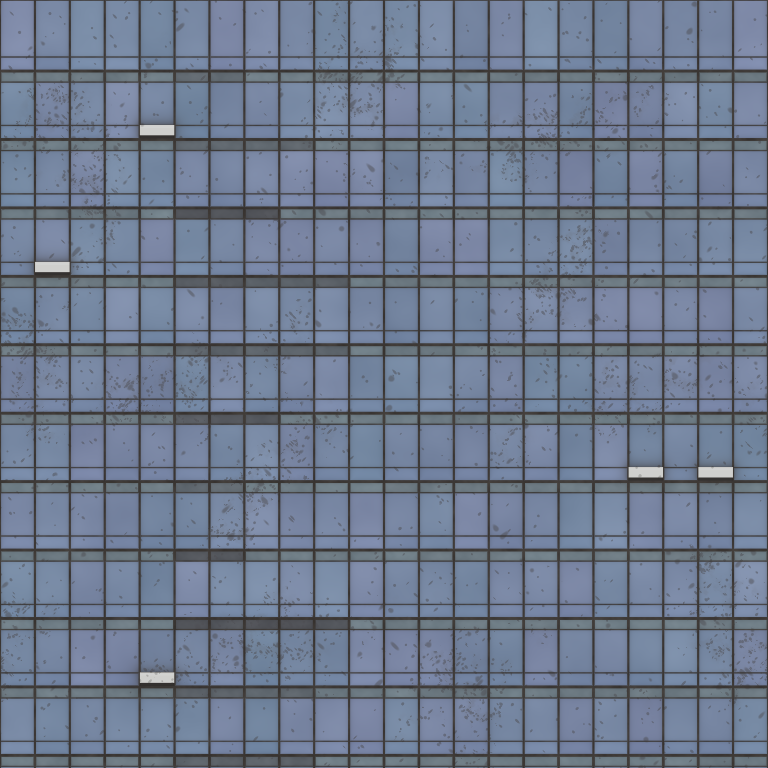
Give the GLSL for this texture, as a Shadertoy shader.

```glsl
// A weathered curtain wall: 22 columns of blue glass over 11 storeys, each with
// a sill strip, a thick floor rail and a teal spandrel band. Frames are distance
// lines; grime is cellular specks gathered in patches of layered sines.

const float COLUMNS = 22.0;
const float STOREY = 0.0891;      // height of one storey
const float FIRST_RAIL = 0.0925;  // first floor rail, measured from the top
const float BAND = 0.162;         // spandrel end, as a part of the storey
const float SILL = 0.795;         // sill strip start, as a part of the storey

const vec3 GLASS = vec3(0.475, 0.535, 0.645);
const vec3 TEAL = vec3(0.455, 0.515, 0.55);
const vec3 SOOT = vec3(0.31, 0.31, 0.33);
const vec3 FRAME = vec3(0.235, 0.215, 0.2);
const vec3 CASING = vec3(0.87, 0.87, 0.86);

// Column and storey of each air conditioner
const vec2 UNITS[5] = vec2[5](vec2(4.0, 1.0), vec2(1.0, 3.0), vec2(18.0, 6.0),
                              vec2(20.0, 6.0), vec2(4.0, 9.0));

float hash(vec2 p) {
    vec3 q = fract(p.xyx * 0.1031);
    q += dot(q, q.yzx + 33.33);
    return fract((q.x + q.y) * q.z);
}

// Layered sines, roughly -1 to 1
float clouds(vec2 p) {
    float sum = 0.0, gain = 0.5;
    for (int i = 0; i < 5; i++) {
        p = mat2(0.8, 0.6, -0.6, 0.8) * p * 1.8 + 1.7;
        sum += gain * sin(p.x + 1.6 * sin(p.y * 1.2));
        gain *= 0.62;
    }
    return sum;
}

// Cellular dots; density is the chance that a cell holds one
float specks(vec2 p, float density) {
    vec2 cell = floor(p);
    float cover = 0.0;
    for (int j = -1; j <= 1; j++) {
        for (int i = -1; i <= 1; i++) {
            vec2 c = cell + vec2(i, j);
            vec2 centre = c + vec2(hash(c + 3.1), hash(c + 71.7));
            float radius = 0.25 + 0.4 * hash(c + 19.3);
            float dotCover = 1.0 - smoothstep(radius - 0.25, radius + 0.25, length(p - centre));
            cover = max(cover, dotCover * step(hash(c), density));
        }
    }
    return cover;
}

float line(float dist, float halfWidth, float pixel) {
    return 1.0 - smoothstep(halfWidth - 0.6 * pixel, halfWidth + 0.6 * pixel, abs(dist));
}

float boxDistance(vec2 p, vec2 halfSize) {
    vec2 q = abs(p) - halfSize;
    return length(max(q, 0.0)) + min(max(q.x, q.y), 0.0);
}

// Glass with a tint per column and pane, plus soft reflections
vec3 paneColor(vec2 p, vec2 cell, float t) {
    float tone = 0.035 * (hash(cell + 5.0) - 0.5) + 0.02 * (hash(vec2(cell.x, 91.0)) - 0.5);
    float hue = hash(cell + 47.0) - 0.5;
    vec3 color = GLASS + tone + hue * vec3(0.03, -0.008, 0.012);
    color += 0.018 * clouds(p * vec2(9.0, 7.0));
    color += 0.01 * sin(6.0 * t + 6.28 * hash(cell + 13.0));
    return color + step(SILL, t) * vec3(0.0, 0.006, 0.018);
}

// Teal band with a sooty run beginning at the sixth column
vec3 bandColor(vec2 p, vec2 cell) {
    float runLength = 2.0 + floor(3.5 * hash(vec2(cell.y, 8.0)));
    float run = step(5.0, cell.x) * step(cell.x, 4.0 + runLength);
    float soot = run * (0.35 + 0.4 * hash(vec2(cell.y, 27.0))) + 0.18 * hash(cell + 63.0);
    return mix(TEAL, SOOT, soot) + 0.025 * clouds(p * 30.0);
}

void mainImage(out vec4 fragColor, in vec2 fragCoord) {
    float pixel = 1.0 / iResolution.y;
    vec2 p = fragCoord / iResolution.xy;
    p.y = 1.0 - p.y;  // measured downward from the roof

    // Storey coordinate; the tall top pane has no band
    float level = (p.y - FIRST_RAIL) / STOREY;
    float t = level < -0.5 ? 0.5 : fract(level);
    vec2 cell = vec2(floor(p.x * COLUMNS), max(floor(level), -1.0));
    vec3 color = t < BAND ? bandColor(p, cell) : paneColor(p, cell, t);

    // Grime: smears and specks inside scattered patches
    float patchMask = smoothstep(0.15, 0.95, clouds(p * 7.0 + 4.0));
    float smear = smoothstep(-0.2, 0.9, clouds(p * 60.0));
    vec2 bent = p + 0.003 * sin(p.yx * 190.0);
    float density = 0.015 + 0.38 * patchMask * (0.25 + smear);
    float dirt = max(specks(bent * 290.0, density), specks(bent * 150.0 + 40.0, density * 0.3));
    color = mix(color, SOOT + 0.08, 0.2 * patchMask * smear);
    color = mix(color, SOOT, 0.5 * dirt);

    // Frames with a soft shadow beside them
    float mullion = (fract(p.x * COLUMNS + 0.5) - 0.5) / COLUMNS;
    float rail = min(t, 1.0 - t) * STOREY;
    float trim = min(abs(t - BAND), abs(t - SILL)) * STOREY;
    float nearest = min(abs(mullion), rail);
    color *= 1.0 - 0.2 * exp(-nearest / 0.0025) - 0.1 * exp(-trim / 0.002);
    float mullionWidth = t < BAND ? 0.0018 : 0.0014;
    float frame = max(line(mullion, mullionWidth, pixel), line(rail, 0.0019, pixel));
    frame = max(frame, max(0.85 * line(trim, 0.0009, pixel), line(p.y, 0.001, pixel)));
    color = mix(color, FRAME + 0.03 * clouds(p * 50.0), 0.95 * frame);

    // Air conditioners: sooty halo, dark underside, pale casing
    for (int i = 0; i < UNITS.length(); i++) {
        vec2 centre = vec2((UNITS[i].x + 0.5) / COLUMNS, FIRST_RAIL + UNITS[i].y * STOREY - 0.0121);
        float casing = boxDistance(p - centre, vec2(0.0219, 0.0062));
        float underside = boxDistance(p - centre - vec2(0.0, 0.004), vec2(0.0219, 0.0062));
        color = mix(color, FRAME, 0.5 * exp(-max(casing, 0.0) / 0.007));
        color = mix(color, FRAME * 0.8, line(max(underside, 0.0), 0.0005, pixel));
        color = mix(color, CASING - 0.15 * dirt, line(max(casing, 0.0), 0.0005, pixel));
    }
    fragColor = vec4(color, 1.0);
}
```
